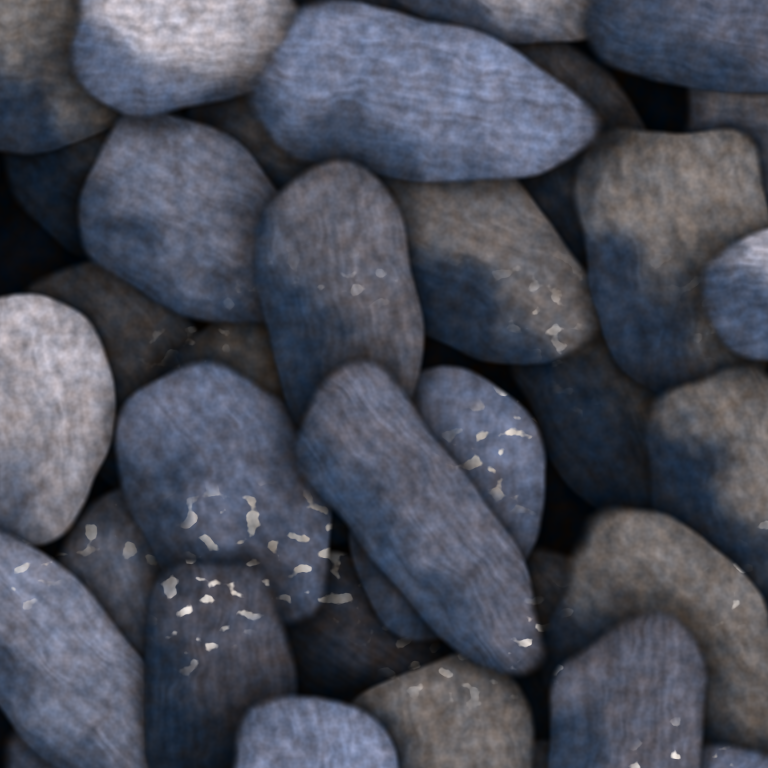
Reproduce this texture procedurally as a Shadertoy shader.

```glsl
// A heap of smooth, elongated beach stones with dark gaps and pale mineral flecks.
// Jittered grids of tapered superellipses are painted from back to front; each stone
// casts a contact shadow and has a warm upper face and a blue shaded side.

const vec3 GAP_COLOR = vec3(0.045, 0.062, 0.095);
const vec3 SHADE_DARK = vec3(0.150, 0.205, 0.285);
const vec3 SHADE_LIGHT = vec3(0.370, 0.415, 0.520);
const vec3 FACE_DARK = vec3(0.310, 0.315, 0.365);
const vec3 FACE_WARM = vec3(0.490, 0.465, 0.460);
const vec3 FACE_BLUE = vec3(0.410, 0.440, 0.535);
const vec3 FACE_PALE = vec3(0.680, 0.660, 0.695);
const vec3 FLECK_COLOR = vec3(0.860, 0.830, 0.810);
const vec2 LIGHT_DIR = vec2(0.72, 0.69);
const float CELL = 0.31;
const float EDGE = 0.0045;

vec2 hash2(vec2 p) {
    vec3 q = fract(vec3(p.xyx) * vec3(0.1031, 0.1030, 0.0973));
    q += dot(q, q.yzx + 33.33);
    return fract((q.xx + q.yz) * q.zy);
}

// Gradient noise, roughly -0.7 to 0.7
float cornerSlope(vec2 cell, vec2 offset) {
    float angle = 6.28318 * hash2(cell + 57.0).x;
    return dot(vec2(cos(angle), sin(angle)), offset);
}

float gradientNoise(vec2 p) {
    vec2 i = floor(p), f = fract(p);
    vec2 u = f * f * f * (f * (f * 6.0 - 15.0) + 10.0);
    vec2 e = vec2(1.0, 0.0);
    float low = mix(cornerSlope(i, f), cornerSlope(i + e, f - e), u.x);
    float high = mix(cornerSlope(i + e.yx, f - e.yx), cornerSlope(i + 1.0, f - 1.0), u.x);
    return mix(low, high, u.y);
}

float fbm(vec2 p) {
    float sum = 0.0, gain = 1.0;
    for (int k = 0; k < 3; k++) {
        sum += gain * gradientNoise(p);
        p = p * 2.03 + 17.3;
        gain *= 0.55;
    }
    return sum;
}

mat2 rotation(float a) {
    return mat2(cos(a), sin(a), -sin(a), cos(a));
}

// Superellipse that narrows towards one end; 1.0 on the rim
float stoneProfile(vec2 q) {
    q.y /= 1.0 - 0.22 * clamp(q.x, -1.2, 1.2);
    vec2 a = pow(abs(q) + 1e-4, vec2(2.5));
    return pow(a.x + a.y, 0.4);
}

vec3 stoneColor(vec2 normal, float profile, float paleness, vec2 rnd, float mottle, float fleck) {
    float lit = dot(normal, LIGHT_DIR) + 0.5 * mottle + 0.5 * (rnd.x - 0.5);
    float face = smoothstep(-0.65, 0.10, lit);
    vec3 top = mix(FACE_DARK, FACE_WARM, smoothstep(0.1, 0.8, rnd.y));
    top = mix(top, FACE_BLUE, smoothstep(0.55, 0.75, rnd.x));
    top = mix(top, FACE_PALE, paleness);
    vec3 side = mix(SHADE_DARK, SHADE_LIGHT, max(0.6 * rnd.x, paleness));
    vec3 color = mix(side, top, face) * (1.0 + 0.12 * lit);
    color *= 1.0 - 0.24 * smoothstep(0.78, 1.05, profile);
    return mix(color, FLECK_COLOR, fleck * face * (1.0 - paleness));
}

// Paints one stone, with its contact shadow, over the colour below
vec3 paintStone(vec3 below, vec2 p, vec2 id, float depth, float mottle, float fleck) {
    vec2 jitter = hash2(id), size = hash2(id + 11.7), tint = hash2(id + 29.3);
    vec2 center = (mod(id, 100.0) - 50.0 + 0.5 + 0.5 * (jitter - 0.5)) * CELL;
    vec2 offset = p - center;
    if (dot(offset, offset) > 0.16) return below;

    float upper = smoothstep(0.65, 0.9, center.y);
    float angle = mix(-1.05, -0.3, upper) + 1.3 * (size.y - 0.5);
    vec2 radius = vec2(mix(0.145, 0.235, size.x), mix(0.085, 0.135, tint.y));
    mat2 turn = rotation(angle);
    float warp = 0.24 * gradientNoise(p * 8.0 + id * 3.7) + 0.03 * mottle;
    vec2 q = (offset * turn) / radius;
    float profile = stoneProfile(q) + warp;
    float d = (profile - 1.0) * radius.y;

    float paleness = smoothstep(0.62, 0.90, 0.7 * jitter.y + 0.36 * center.y);
    vec3 color = stoneColor(turn * q, profile, paleness, tint, mottle, fleck) * depth;
    // Faint veins run along the stone
    color *= 1.0 + 0.20 * gradientNoise(q * vec2(2.5, 11.0) + id + 2.0 * mottle);
    below *= 1.0 - 0.66 * exp(-max(d, 0.0) / 0.018);
    return mix(color, below, smoothstep(-EDGE, EDGE, d));
}

void mainImage(out vec4 fragColor, in vec2 fragCoord) {
    vec2 p = fragCoord / iResolution.y;
    float mottle = fbm(p * 9.0);
    float grain = fbm(p * 46.0 + 5.0);

    // Small flecks gathered in loose clusters on the lower stones
    float cluster = smoothstep(0.02, 0.25, gradientNoise(p * 5.0 + 3.1));
    float speck = smoothstep(0.20, 0.36, gradientNoise(p * vec2(38.0, 52.0)) + 0.25 * grain);
    float fleck = cluster * speck * smoothstep(0.7, 0.5, p.y);

    // Three overlapping layers, the deepest one darkest
    vec3 color = GAP_COLOR * (1.0 + 0.6 * mottle);
    for (int layer = 0; layer < 3; layer++) {
        float level = float(layer);
        vec2 shift = vec2(0.47, 0.29) * level * CELL;
        vec2 cell = floor((p + shift) / CELL);
        for (int k = 0; k < 9; k++) {
            vec2 id = cell + vec2(k % 3 - 1, 1 - k / 3) + 50.0 + 100.0 * (level + 1.0);
            if (hash2(id + 71.9).x > 1.0 - 0.2 * level) continue;
            color = paintStone(color, p + shift, id, 0.74 + 0.15 * level, mottle, fleck);
        }
    }

    // Stone grain with small shifts between warm and blue
    color *= 1.0 + 0.24 * grain + 0.12 * mottle;
    float hue = gradientNoise(p * 24.0 + 8.0) + gradientNoise(p * 75.0 + 2.0);
    color += vec3(0.024, 0.0, -0.024) * hue;
    fragColor = vec4(clamp(color, 0.0, 1.0), 1.0);
}
```
